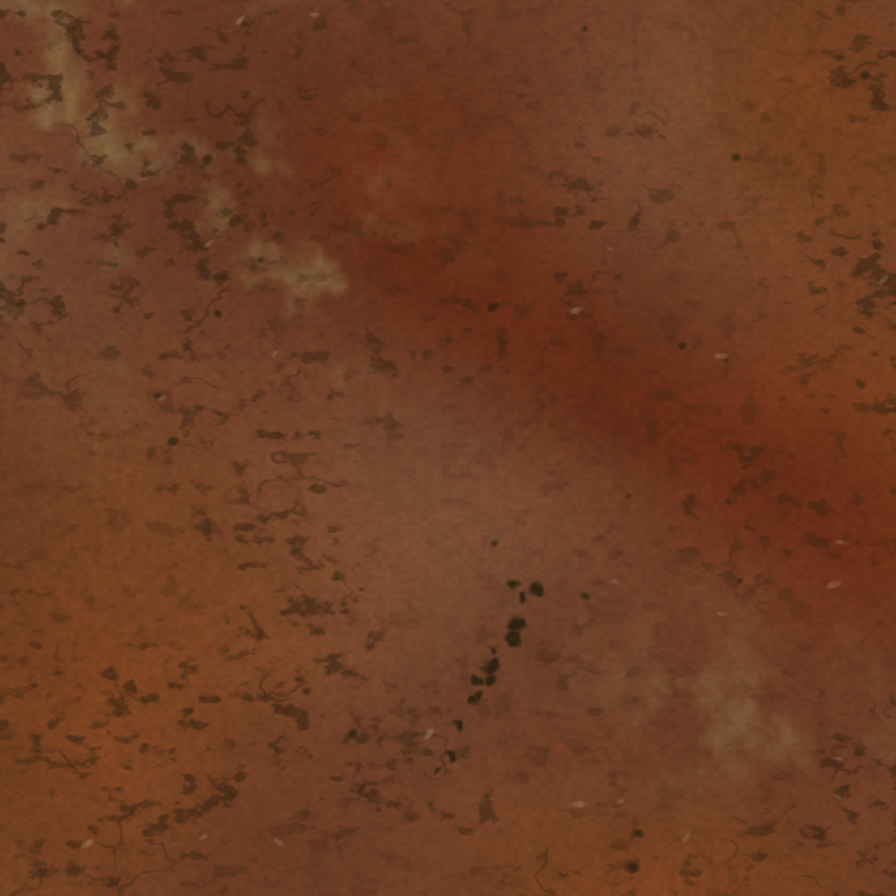
This texture is drawn by a WebGL 2 fragment shader. Its source:

```glsl
#version 300 es
precision highp float;
// Weathered terracotta: broad warped clouds of rose, red and orange clay,
// overlaid with pale lichen, dark flecks, short veins, a chain of pits,
// small light chips and a fine grain. All lengths are in canvas units.

uniform vec2 u_resolution;
out vec4 fragColor;

const vec3 BROWN  = vec3(0.425, 0.240, 0.150);
const vec3 ROSE   = vec3(0.460, 0.292, 0.195);
const vec3 RED    = vec3(0.400, 0.165, 0.078);
const vec3 ORANGE = vec3(0.480, 0.258, 0.122);
const vec3 UMBER  = vec3(0.375, 0.205, 0.125);
const vec3 LICHEN = vec3(0.520, 0.410, 0.260);
const vec3 SOOT   = vec3(0.220, 0.140, 0.070);
const vec3 PIT    = vec3(0.150, 0.120, 0.050);
const vec3 CHIP   = vec3(0.600, 0.480, 0.370);

const float WARP = 0.16;          // bending of the colour clouds
const float FLECK_STRENGTH = 0.60;
const float VEIN_STRENGTH = 0.45;
const float LICHEN_STRENGTH = 0.62;
const float GRAIN = 0.075;        // relative brightness of the grain
const float SOFT = 0.0035;        // edge width of pits and chips
const int PIT_COUNT = 15;
const vec2 CHAIN_START = vec2(0.495, 0.150);
const vec2 CHAIN_END = vec2(0.590, 0.350);

float hash(vec2 p) {
    return fract(sin(dot(p, vec2(127.1, 311.7))) * 43758.5);
}

float noise(vec2 p) {
    vec2 i = floor(p), f = fract(p);
    f = f * f * (3.0 - 2.0 * f);
    return mix(mix(hash(i), hash(i + vec2(1, 0)), f.x),
               mix(hash(i + vec2(0, 1)), hash(i + vec2(1, 1)), f.x), f.y);
}

float fbm(vec2 p) {
    float sum = 0.0, amp = 0.533;
    for (int i = 0; i < 4; i++) {
        sum += amp * noise(p);
        p = mat2(1.6, 1.2, -1.2, 1.6) * p + 17.3;
        amp *= 0.5;
    }
    return sum;
}

float glow(vec2 p, vec2 centre, vec2 radius) {
    vec2 d = (p - centre) / radius;
    return exp(-dot(d, d));
}

float segmentDistance(vec2 p, vec2 a, vec2 b) {
    vec2 ab = b - a;
    return length(p - a - ab * clamp(dot(p - a, ab) / dot(ab, ab), 0.0, 1.0));
}

// One randomly turned ellipse in some cells of a grid
float scatter(vec2 p, float cells, float share, float size, float stretch, float seed) {
    vec2 id = floor(p * cells);
    vec2 jitter = vec2(hash(id + seed), hash(id + seed + 5.7)) * 0.4 + 0.3;
    vec2 d = (p * cells - id - jitter) / cells;
    float a = (hash(id + seed + 9.1) - 0.4) * 1.6;
    d = mat2(cos(a), -sin(a), sin(a), cos(a)) * d * vec2(1.0, stretch);
    float r = size * (0.5 + hash(id + seed + 2.3));
    return step(hash(id + seed + 3.9), share) * (1.0 - smoothstep(r - SOFT, r + SOFT, length(d)));
}

vec3 clay(vec2 p) {
    vec2 q = p + WARP * (vec2(fbm(p * 3.0 + 2.0), fbm(p * 3.0 + 31.0)) - 0.5);
    float rose = glow(q, vec2(0.48, 0.40), vec2(0.27, 0.25)) + glow(q, vec2(0.74, 0.86), vec2(0.16, 0.15))
               + glow(q, vec2(0.02, 0.70), vec2(0.15, 0.16));
    float orange = glow(q, vec2(0.10, 0.23), vec2(0.23, 0.27)) + glow(q, vec2(0.98, 0.54), vec2(0.14, 0.12))
                 + glow(q, vec2(0.92, 0.90), vec2(0.15, 0.16)) + glow(q, vec2(0.78, 0.03), vec2(0.22, 0.09));
    float umber = glow(q, vec2(0.30, 0.86), vec2(0.24, 0.20)) + 0.7 * glow(q, vec2(0.70, 0.20), vec2(0.22, 0.14));
    float band = segmentDistance(q, vec2(0.43, 0.82), vec2(0.93, 0.40)) / 0.125;
    vec3 c = mix(BROWN, ROSE, min(rose, 1.0));
    c = mix(c, UMBER, 0.85 * umber);
    c = mix(c, ORANGE, 0.9 * min(orange, 1.0));
    c = mix(c, RED, 0.85 * exp(-band * band));
    return c * (0.90 + 0.20 * fbm(p * 7.0 + 4.0));
}

void main() {
    vec2 p = gl_FragCoord.xy / u_resolution.y;
    vec3 c = clay(p);

    // Pale lichen, thickest in the upper left and lower right
    float zone = glow(p, vec2(0.06, 0.90), vec2(0.24, 0.26)) + 0.9 * glow(p, vec2(0.32, 0.70), vec2(0.16, 0.16))
               + 0.8 * glow(p, vec2(0.82, 0.20), vec2(0.19, 0.10));
    float lichen = smoothstep(0.47, 0.74, fbm(p * 17.0 + 8.0)) * (0.45 + 0.9 * noise(p * 75.0));
    c = mix(c, LICHEN, LICHEN_STRENGTH * min(zone, 1.0) * lichen);

    // Dark flecks gathered in loose drifts, and short broken veins
    float drift = smoothstep(0.30, 0.72, fbm(p * 6.0 + 20.0) + 0.15 * zone);
    float fleck = smoothstep(0.57, 0.76, fbm(p * vec2(48.0, 68.0)));
    c = mix(c, SOOT, FLECK_STRENGTH * fleck * (0.25 + 0.75 * drift));
    float ridge = 1.0 - abs(2.0 * fbm(p * vec2(19.0, 25.0) + 50.0) - 1.0);
    float vein = smoothstep(0.90, 0.99, ridge) * smoothstep(0.55, 0.80, noise(p * 33.0 + 6.0));
    c = mix(c, SOOT, VEIN_STRENGTH * vein * drift);

    // Chain of pits with ragged rims, and a few strays
    float pits = 0.75 * scatter(p, 19.0, 0.07, 0.0042, 1.3, 11.0);
    vec2 ragged = p + 0.009 * (vec2(noise(p * 110.0), noise(p * 110.0 + 40.0)) - 0.5);
    for (int i = 0; i < PIT_COUNT; i++) {
        float k = float(i);
        vec2 jitter = vec2(hash(vec2(k, 1.0)), hash(vec2(k, 2.0))) - 0.5;
        vec2 centre = mix(CHAIN_START, CHAIN_END, k / float(PIT_COUNT - 1)) + 0.026 * jitter;
        float r = mix(0.003, 0.010, pow(hash(vec2(k, 3.0)), 1.5));
        pits = max(pits, 1.0 - smoothstep(r - SOFT, r + SOFT, length(ragged - centre)));
    }
    c = mix(c, PIT, 0.85 * pits);

    // Small light chips, then the grain
    float chips = scatter(p, 24.0, 0.055, 0.0055, 2.2, 27.0);
    c = mix(c, CHIP, 0.55 * chips * (0.5 + 0.5 * noise(p * 120.0)));
    float grain = 0.6 * noise(p * vec2(210.0, 260.0)) + 0.4 * noise(p * 120.0 + 70.0) - 0.5;
    fragColor = vec4(c * (1.0 + 2.0 * GRAIN * grain), 1.0);
}
```
